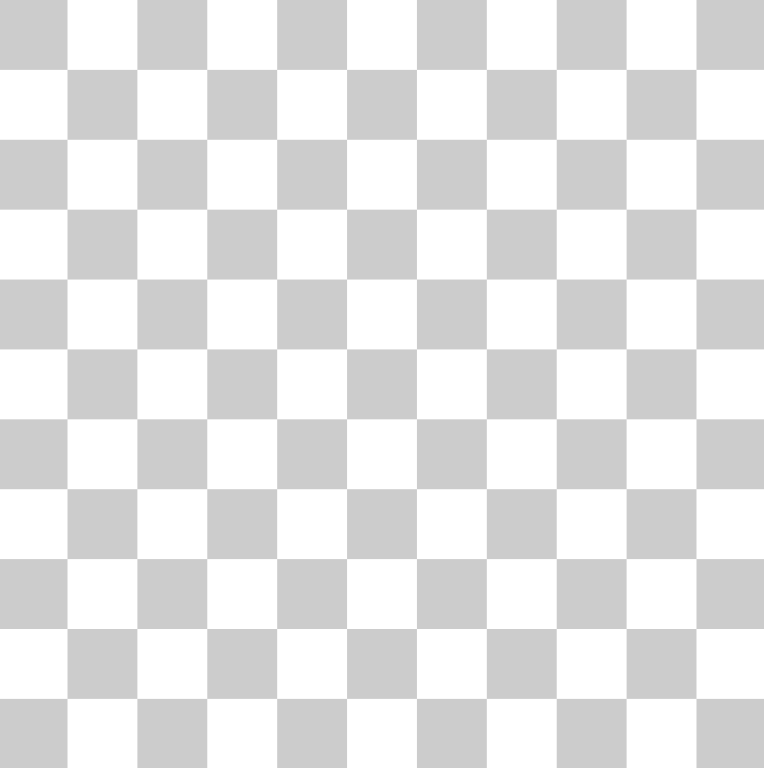
This pattern is drawn by a WebGL 2 fragment shader. Its source:

```glsl
#version 300 es
precision highp float;

uniform vec2 u_resolution;
out vec4 outColor;

const vec3 GRAY = vec3(0.8);
const vec3 WHITE = vec3(1.0);
const float CELL_SIZE = 0.091;     // side of a square, in canvas heights
const float CENTER_COLUMN = 5.5;   // columns are centered across the canvas

// Alternating +1 / -1 bands of unit width, positive from 0 to 1.
float stripe(float t, float pixelWidth) {
    float edgeDistance = abs(mod(t - 0.5, 2.0) - 1.0) - 0.5;
    return clamp(2.0 * edgeDistance / pixelWidth, -1.0, 1.0);
}

// 1 on the even squares, 0 on the odd ones, with smoothed edges.
float checker(vec2 cell, float pixelWidth) {
    return 0.5 + 0.5 * stripe(cell.x, pixelWidth) * stripe(cell.y, pixelWidth);
}

void main() {
    // Rows are counted down from the top edge.
    vec2 anchor = vec2(0.5 * u_resolution.x, u_resolution.y);
    vec2 position = (gl_FragCoord.xy - anchor) / u_resolution.y;
    vec2 cell = vec2(position.x, -position.y) / CELL_SIZE + vec2(CENTER_COLUMN, 0.0);

    float pixelWidth = 1.0 / (u_resolution.y * CELL_SIZE);
    outColor = vec4(mix(WHITE, GRAY, checker(cell, pixelWidth)), 1.0);
}
```
